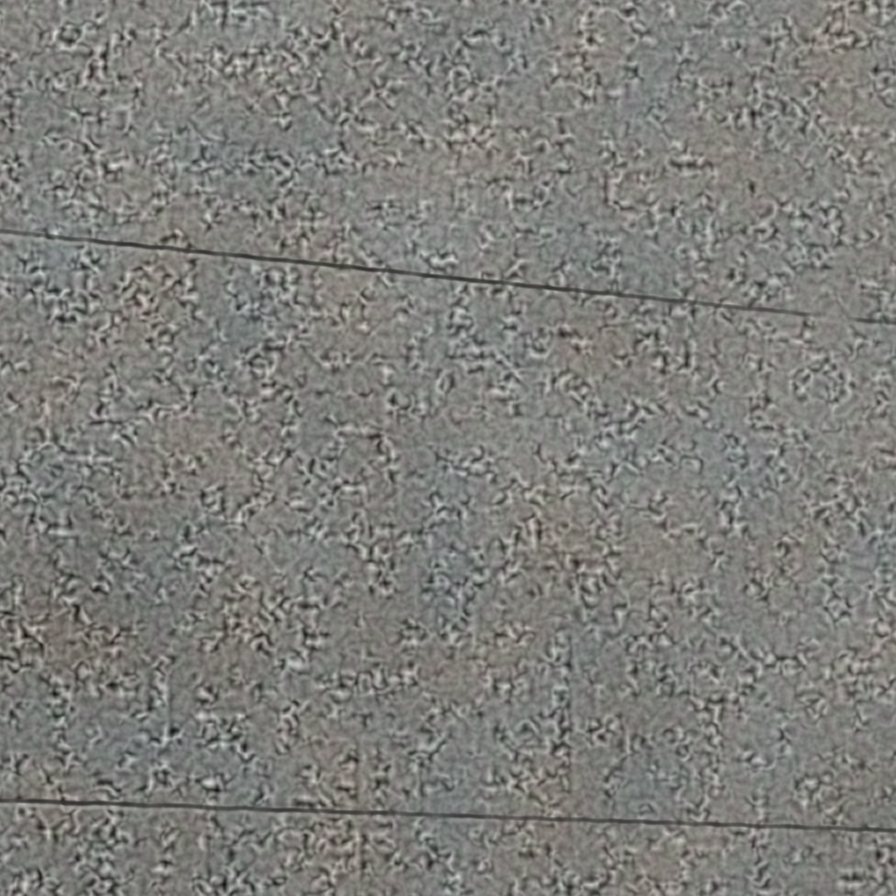
Give the GLSL for this texture, as a WebGL 1 fragment shader.

```glsl
precision highp float;

// Grey granite paving: fine clustered dark and light flecks on a matte slab,
// crossed by two thin, slightly sloping joints. Flecks are warped gradient
// noise, whose strength is set by a coarser noise; joints are line distances.

uniform vec2 u_resolution;

const vec3 STONE = vec3(0.508, 0.507, 0.492);
const vec3 JOINT_DARK = vec3(0.20, 0.20, 0.19);
const vec3 JOINT_LIGHT = vec3(0.66, 0.66, 0.64);
const vec3 WARM_COOL = vec3(0.016, -0.002, -0.014);
const vec3 PINK_GREEN = vec3(0.008, -0.008, 0.005);

const float FLECK_SCALE = 122.0;     // flecks across the canvas
const float CLUSTER_SCALE = 36.0;    // groups of flecks across the canvas
const float FLECK_CONTRAST = 0.44;
const float DARK_BIAS = 1.15;        // dark flecks are stronger than light ones
const float FINE_SCALE = 215.0;
const float FINE_CONTRAST = 0.05;
const float WARP = 0.004;
const float JOINT_HALF_WIDTH = 0.0034;

// Joint lines: height at the left edge, slope
const vec2 UPPER_JOINT = vec2(0.742, -0.103);
const vec2 LOWER_JOINT = vec2(0.107, -0.034);

float hash(vec2 p) {
  vec3 q = fract(p.xyx * 0.1031);
  q += dot(q, q.yzx + 33.33);
  return fract((q.x + q.y) * q.z);
}

vec2 gradient(vec2 cell) {
  float angle = 6.28318 * hash(cell);
  return vec2(cos(angle), sin(angle));
}

// Gradient noise, centred on zero
float noise(vec2 p) {
  vec2 i = floor(p);
  vec2 f = p - i;
  vec2 w = f * f * f * (f * (f * 6.0 - 15.0) + 10.0);
  vec2 e = vec2(1.0, 0.0);
  float a = dot(gradient(i), f);
  float b = dot(gradient(i + e.xy), f - e.xy);
  float c = dot(gradient(i + e.yx), f - e.yx);
  float d = dot(gradient(i + e.xx), f - e.xx);
  return mix(mix(a, b, w.x), mix(c, d, w.x), w.y);
}

// Brightness offset of the speckled surface
float flecks(vec2 uv) {
  vec2 bend = vec2(noise(uv * 70.0 + 11.0), noise(uv * 70.0 + 157.0));
  float grain = noise((uv + WARP * bend) * FLECK_SCALE + 37.0);
  float cluster = noise(uv * CLUSTER_SCALE + 71.0)
                + 0.5 * noise(uv * CLUSTER_SCALE * 0.4 + 5.0);
  float strength = mix(0.32, 1.15, smoothstep(-0.25, 0.35, cluster));
  strength *= mix(1.12, 0.88, uv.x);
  grain *= grain < 0.0 ? DARK_BIAS : 1.0;
  return FLECK_CONTRAST * strength * grain
       + FINE_CONTRAST * noise(uv * FINE_SCALE + 203.0);
}

// Slow changes of light over the slabs
float shading(vec2 uv) {
  float corner = 1.0 - smoothstep(0.0, 0.75, length(uv - vec2(0.05, 0.2)));
  return 0.025 * (uv.y - 0.45) - 0.03 * corner
       + 0.045 * noise(uv * 5.0 + 19.0);
}

// Dark groove with a broken light rim on its lower side
vec3 drawJoint(vec3 color, vec2 uv, vec2 line, float fade) {
  float wobble = 0.0016 * noise(vec2(uv.x * 45.0, line.x * 90.0));
  float d = (uv.y - line.x - line.y * uv.x - wobble) / sqrt(1.0 + line.y * line.y);
  float wear = noise(vec2(uv.x * 38.0 + 7.0, line.x * 50.0));
  float soft = max(JOINT_HALF_WIDTH, 1.0 / u_resolution.y);
  float groove = 1.0 - smoothstep(0.15 * soft, 1.15 * soft, abs(d));
  float rimOffset = (d + 0.0052) / 0.0024;
  float rim = exp(-rimOffset * rimOffset) * mix(0.65, 0.2, smoothstep(0.1, 0.6, uv.x));
  color = mix(color, JOINT_LIGHT, rim * clamp(0.85 + wear, 0.0, 1.0));
  return mix(color, JOINT_DARK, groove * fade * clamp(0.86 + 0.6 * wear, 0.0, 1.0));
}

void main() {
  vec2 uv = gl_FragCoord.xy / u_resolution;

  // Stone surface with faint colour drift
  vec3 color = STONE + flecks(uv) + shading(uv);
  color += WARM_COOL * noise(uv * 9.0 + 83.0) * 2.0;
  color += PINK_GREEN * noise(uv * 42.0 + 131.0) * 2.0;

  // Joints, worn away near the ends of the upper one
  float upperFade = mix(0.6, 1.0, smoothstep(0.03, 0.15, uv.x));
  upperFade *= 1.0 - 0.35 * smoothstep(0.55, 0.85, uv.x);
  upperFade *= smoothstep(0.012, 0.035, abs(uv.x - 0.93));
  float lowerFade = mix(0.95, 0.75, uv.x);
  color = drawJoint(color, uv, UPPER_JOINT, upperFade);
  color = drawJoint(color, uv, LOWER_JOINT, lowerFade);

  gl_FragColor = vec4(clamp(color, 0.0, 1.0), 1.0);
}
```
